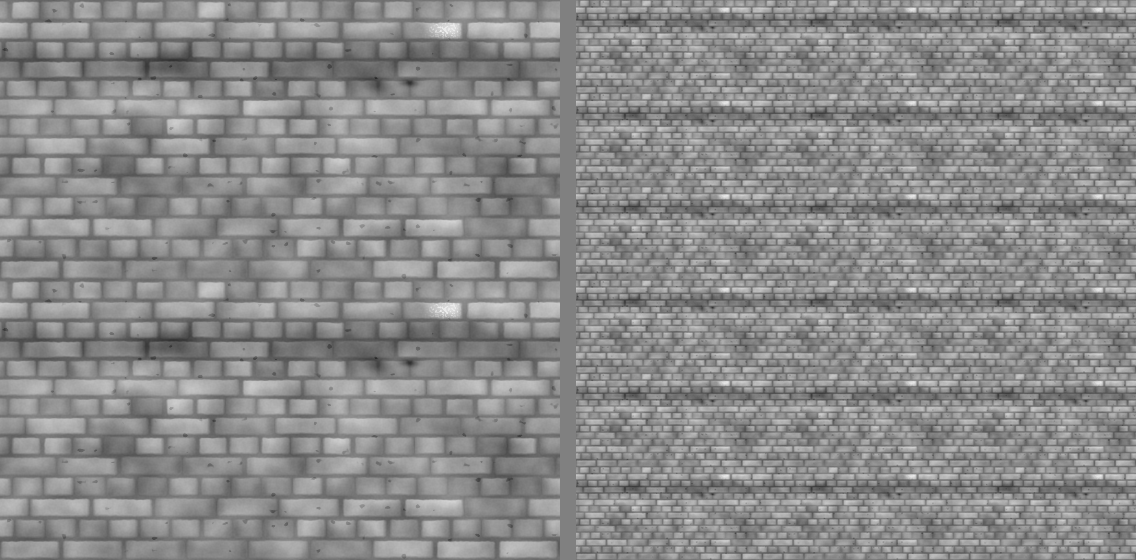
Left, the tile; right, the same tile 3 across and 3 down.
A Shadertoy shader for this texture:

```glsl
// Weathered grey brick wall: 28 courses, alternating 9 long and 18 short bricks.
// Each brick is a worn rounded box with its own tone; wrapping gradient noise
// adds stains, streaks and grain. The 14-course pattern repeats twice upward.

const float TAU = 6.2831853;
const float COURSES = 14.0;      // courses per vertical repeat
const float REPEATS = 2.0;       // vertical repeats
const float LONG_BRICKS = 9.0;   // bricks across a long course
const float MORTAR = 0.19;       // joint width, in course heights
const float MORTAR_TONE = 0.47;
const float BRICK_TONE = 0.61;

float hash(vec2 p) {
    vec3 q = fract(p.xyx * vec3(0.1031, 0.1030, 0.0973));
    q += dot(q, q.yzx + 33.33);
    return fract((q.x + q.y) * q.z);
}

float cornerSlope(vec2 corner, vec2 offset, vec2 cells) {
    float angle = TAU * hash(mod(corner, cells) + cells.yx);
    return dot(vec2(cos(angle), sin(angle)), offset);
}

// Gradient noise that wraps over the unit square; cells must be whole.
float noise(vec2 uv, vec2 cells) {
    vec2 p = uv * cells, i = floor(p), f = p - i;
    vec2 w = f * f * f * (f * (f * 6.0 - 15.0) + 10.0);
    vec2 e = vec2(1.0, 0.0);
    float low = mix(cornerSlope(i, f, cells), cornerSlope(i + e, f - e, cells), w.x);
    float high = mix(cornerSlope(i + e.yx, f - e.yx, cells), cornerSlope(i + 1.0, f - 1.0, cells), w.x);
    return mix(low, high, w.y);
}

// Soft wrapping spot.
float blot(vec2 uv, vec2 centre, vec2 radius) {
    vec2 e = (fract(uv - centre + 0.5) - 0.5) / radius;
    return exp(-dot(e, e));
}

float band(float v, float centre, float width) {
    return blot(vec2(0.0, v), vec2(0.0, centre), vec2(1.0, width));
}

float roundedBox(vec2 p, vec2 halfSize, float radius) {
    vec2 q = abs(p) - halfSize + radius;
    return length(max(q, 0.0)) + min(max(q.x, q.y), 0.0) - radius;
}

// Sideways shift of a course, in bricks; the top pair breaks the rhythm.
float coursePhase(float course, bool isLong) {
    float pairId = floor(course * 0.5);
    bool top = pairId > 5.5;
    if (!isLong) return 0.48 - 0.075 * pairId + (top ? 0.27 : 0.0);
    bool shifted = mod(pairId, 2.0) > 0.5;
    return 0.98 - 0.03 * pairId - (top ? 0.33 : shifted ? 0.48 : 0.0);
}

// Small sparse chips, one candidate per grid cell.
float chips(vec2 uv, vec2 cells, float ragged) {
    vec2 p = uv * cells, id = mod(floor(p), cells);
    vec2 centre = 0.3 + 0.4 * vec2(hash(id + 3.1), hash(id + 17.7));
    float radius = 0.02 + 0.12 * hash(id + 41.3);
    float present = step(0.8, hash(id + 63.9));
    float d = length((fract(p) - centre) * vec2(0.8, 1.2)) + 0.28 * ragged;
    return present * (1.0 - smoothstep(radius * 0.3, radius + 0.06, d));
}

void mainImage(out vec4 fragColor, in vec2 fragCoord) {
    vec2 uv = fragCoord / iResolution.xy;
    float soft = max(0.05, COURSES * REPEATS / iResolution.y);
    uv.y = fract(uv.y * REPEATS);

    // Shared noise layers
    float broad = noise(uv, vec2(7.0, 4.0));
    float patchy = noise(uv, vec2(14.0, 9.0));
    float cloudy = noise(uv, vec2(32.0, 16.0));
    float ragged = noise(uv, vec2(120.0, 60.0));
    float grain = noise(uv, vec2(256.0, 128.0));

    // Slightly uneven courses, then the brick within the course
    float height = uv.y - 0.0073 + 0.0083 * cos(TAU * (uv.y - 0.893));
    float row = height * COURSES;
    float course = mod(floor(row), COURSES);
    bool isLong = mod(course, 2.0) < 0.5;
    float count = isLong ? LONG_BRICKS : 2.0 * LONG_BRICKS;
    float along = uv.x * count - coursePhase(course, isLong);
    vec2 id = vec2(mod(floor(along), count), course);
    float seed = hash(id + 5.0), seedB = hash(id + 29.0), seedC = hash(id + 71.0);

    // Brick outline, in course heights; ends and underside blur into the joint
    vec2 size = vec2(COURSES * REPEATS / count, 1.0);
    vec2 p = (fract(vec2(along, row)) - 0.5) * size;
    p += vec2(0.09, 0.04) * (vec2(seedB, seedC) - 0.5);
    vec2 halfSize = 0.5 * (size - MORTAR) - vec2(0.05 * seedC, 0.02 * seed);
    float d = roundedBox(p, halfSize, 0.1) + 0.035 * ragged + 0.05 * cloudy;
    vec2 edge = abs(p) - halfSize;
    float atEnd = smoothstep(-0.1, 0.1, edge.x - edge.y);
    float blur = max(soft, mix(p.y < 0.0 ? 0.075 : 0.05, 0.06 + 0.09 * seedB, atEnd));
    float brick = 1.0 - smoothstep(-blur, blur, d);

    // Brick face: own tone, slanted streak, dim ends, lit upper edge
    float face = BRICK_TONE + 0.13 * (seed - 0.5) + 0.08 * cloudy;
    float slant = p.x * (seedB - 0.5) + p.y * 1.1 + 0.3 * cloudy;
    face += 0.08 * (seedC - 0.4) * smoothstep(-0.3, 0.3, slant);
    face += 0.08 * (seedB - 0.5) * p.x / halfSize.x;
    face -= 0.06 * (1.0 - smoothstep(0.0, 0.45, -edge.x));
    face += 0.025 * p.y / halfSize.y;

    // Mortar, darkest in the middle of the joint
    float joint = MORTAR_TONE + 0.05 * cloudy - 0.03 * smoothstep(0.0, 0.1, d);
    float tone = mix(joint, face, brick);

    // Weathering: dark and pale bands, stains, a deep hole, chips, pale flecks
    tone += 0.12 * broad + 0.12 * patchy + 0.02 * grain + 0.02 * ragged;
    tone += 0.05 * band(uv.y, 0.62, 0.04) - 0.12 * band(uv.y, 0.77, 0.065);
    tone -= 0.13 * blot(uv, vec2(0.295, 0.765), vec2(0.05, 0.035));
    tone -= 0.16 * blot(uv, vec2(0.67, 0.695), vec2(0.022, 0.026));
    tone -= 0.28 * blot(uv + 0.012 * cloudy, vec2(0.733, 0.706), vec2(0.018, 0.015));
    tone -= 0.13 * chips(uv, vec2(38.0, 19.0), ragged);
    float flecks = blot(uv, vec2(0.797, 0.89), vec2(0.024, 0.026));
    tone += flecks * (0.14 + 0.6 * max(grain + 0.3 * ragged, 0.0)) * brick;

    fragColor = vec4(vec3(clamp(tone, 0.08, 0.92)), 1.0);
}
```
